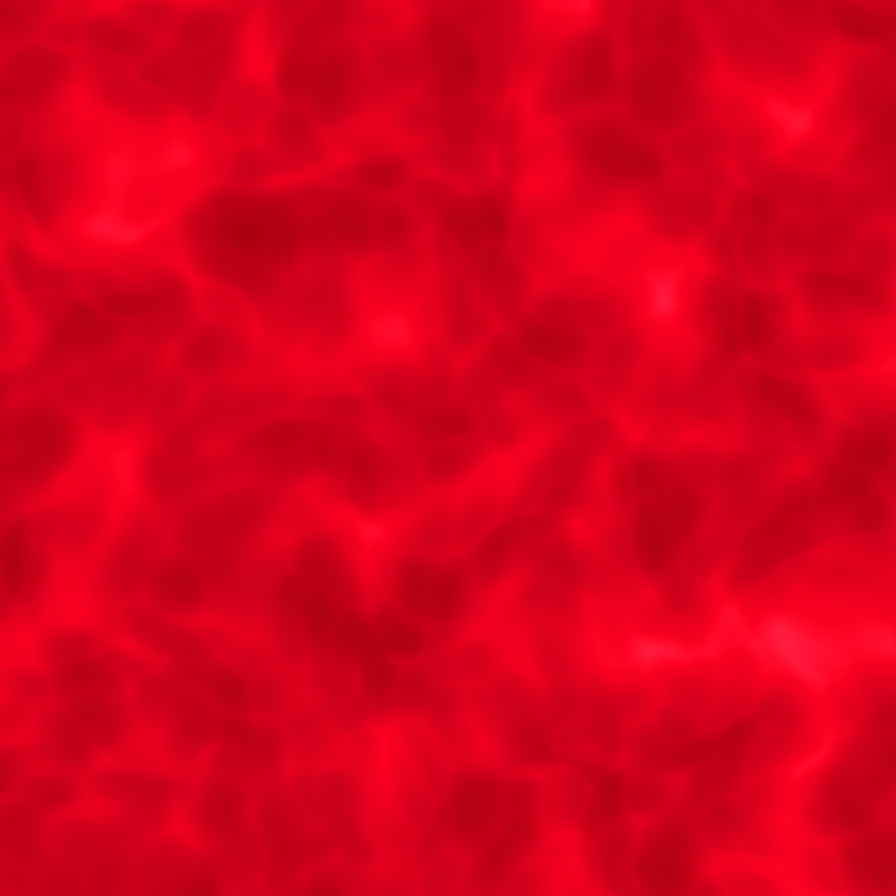
Give the GLSL for this texture, as a Shadertoy shader.

```glsl
vec2 hash2(vec2 cell) {
    vec3 q = fract(cell.xyx * vec3(0.1031, 0.1030, 0.0973));
    q += dot(q, q.yzx + 33.33);
    return fract((q.xx + q.yz) * q.zy);
}

// Smoothly interpolated pair of random values
vec2 noise2(vec2 p) {
    vec2 cell = floor(p);
    vec2 f = fract(p);
    vec2 blend = f * f * f * (f * (f * 6.0 - 15.0) + 10.0);
    vec2 low = mix(hash2(cell), hash2(cell + vec2(1, 0)), blend.x);
    vec2 high = mix(hash2(cell + vec2(0, 1)), hash2(cell + vec2(1, 1)), blend.x);
    return mix(low, high, blend.y);
}

// Soft squared distance to scattered points: dark pits, bright seams
float softCells(vec2 p, float hardness) {
    vec2 cell = floor(p);
    float sum = 0.0;
    for (int y = -2; y <= 2; y++) {
        for (int x = -2; x <= 2; x++) {
            vec2 id = cell + vec2(x, y);
            vec2 toPoint = id + 0.04 + 0.92 * hash2(id + 71.0) - p;
            sum += exp(-hardness * dot(toPoint, toPoint));
        }
    }
    return -log(sum) / hardness;
}

// Three sizes of cells layered together
float glowHeight(vec2 p) {
    float height = 0.0;
    float weight = 0.53;
    for (int octave = 0; octave < 3; octave++) {
        height += weight * softCells(p, 8.0);
        p = mat2(0.8, 0.6, -0.6, 0.8) * p * 1.9 + 17.3;
        weight *= 0.58;
    }
    return height;
}

vec3 redRamp(float height) {
    float red = 0.70 + 0.74 * height;
    // Ease the brightest seams so they glow without bleaching
    red -= 0.35 * max(red - 0.93, 0.0);
    float hot = max(red - 0.98, 0.0);
    vec3 color = vec3(red, 0.0, 0.09 + 0.21 * (red - 0.76));
    return color + hot * vec3(0.0, 1.2, 1.0);
}

void mainImage(out vec4 fragColor, in vec2 fragCoord) {
    vec2 uv = fragCoord / iResolution.y;

    // Bend the cells gently so their seams look organic
    vec2 p = uv * 6.8 + 4.0;
    p += 0.35 * (noise2(p * 1.1) - 0.5);
    p += 0.12 * (noise2(p * 2.7 + 9.0) - 0.5);

    vec3 color = redRamp(glowHeight(p));
    fragColor = vec4(clamp(color, 0.0, 1.0), 1.0);
}
```
